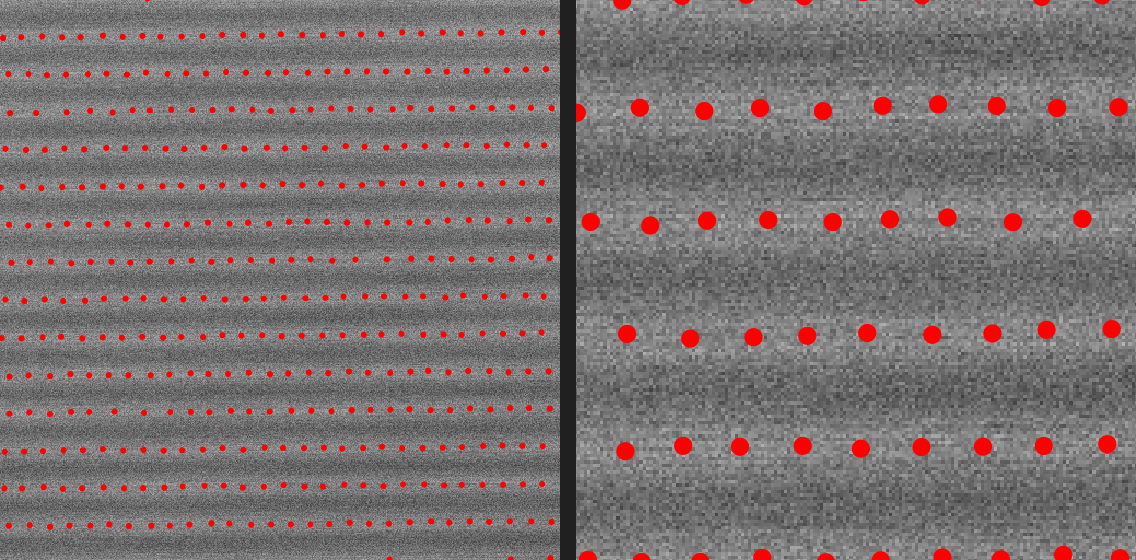
Left, the full canvas; right, a detail of the centre.
A WebGL 1 fragment shader for this pattern:

```glsl
precision highp float;

uniform vec2 u_resolution;

#define ROWS 14.0
#define COLUMNS 28.0
#define ROW_STEP 0.0672
#define FIRST_ROW 0.0662
#define TILT 0.009
#define DOT_RADIUS 0.0054
#define DOT_JITTER vec2(0.0026, 0.0020)
#define BASE_GRAY 0.472
#define BAND_CONTRAST 0.062
#define GRAIN 0.115
#define STREAK 0.075
#define SCAN_LINES 512.0

float hash(vec2 p) {
  vec3 q = fract(p.xyx * 0.1031);
  q += dot(q, q.yzx + 33.33);
  return fract((q.x + q.y) * q.z);
}

// Sum of three hashes: roughly bell-shaped, centred on zero
float bellNoise(vec2 cell) {
  return hash(cell + 11.0) + hash(cell + 647.0) + hash(cell + 1301.0) - 1.5;
}

// Noise smooth along x, independent on each scan line
float streakNoise(float x, float line) {
  float cell = floor(x);
  float blend = smoothstep(0.0, 1.0, x - cell);
  return mix(hash(vec2(cell + 40.0, line)), hash(vec2(cell + 41.0, line)), blend) - 0.5;
}

// Column of the vacancy in a row; every fourth row has one
float vacancyColumn(float row) {
  return mod(row, 4.0) == 2.0 ? mod(4.0 * row - 6.0, COLUMNS) : -9.0;
}

float rowPhase(float row) {
  return 0.33 + 0.24 * cos(1.632 * (row - 1.9));
}

// Distance to the closest dot of one row, p.y measured from the row axis
float dotDistance(vec2 p, float row) {
  float phase = rowPhase(row);
  float nearest = floor(p.x * COLUMNS - phase + 0.5);
  float closest = 1.0;
  bool outer = row < 0.0 || row >= ROWS;
  for (int i = -1; i <= 1; i++) {
    float column = nearest + float(i);
    vec2 id = vec2(column, row) + 70.0;
    float fromGap = column - vacancyColumn(row);
    bool missing = fromGap == 0.0 || (outer && hash(id + 5.0) < 0.93);
    // Neighbours relax into the vacancy
    float relax = abs(fromGap) == 1.0 ? -0.25 * fromGap : 0.0;
    vec2 jitter = vec2(hash(id), hash(id + 301.0)) * 2.0 - 1.0;
    vec2 center = vec2((column + phase + relax) / COLUMNS, 0.0) + jitter * DOT_JITTER;
    if (!missing) closest = min(closest, length(p - center));
  }
  return closest;
}

// Gray bands with slow shading, scan streaks and grain
float background(vec2 uv, float rowCoord) {
  float band = cos(6.28318 * rowCoord);
  float shade = 0.05 * (uv.y - 0.5)
    + 0.008 * sin(5.0 * uv.x + 3.0 * uv.y)
    + 0.006 * sin(11.0 * uv.x - 23.0 * uv.y + 1.0);
  vec2 cell = floor(uv * SCAN_LINES);
  float streak = streakNoise(uv.x * 7.0, cell.y)
    + 0.5 * streakNoise(uv.x * 23.0, cell.y + 900.0);
  float lit = 0.75 + 0.25 * band;
  return BASE_GRAY + BAND_CONTRAST * band + shade
    + STREAK * streak * lit + GRAIN * bellNoise(cell);
}

void main() {
  vec2 uv = gl_FragCoord.xy / u_resolution;
  float pixel = 1.0 / min(u_resolution.x, u_resolution.y);

  float rowCoord = (1.0 - uv.y + TILT * uv.x - FIRST_ROW) / ROW_STEP;
  float row = floor(rowCoord + 0.5);
  vec2 p = vec2(uv.x, (rowCoord - row) * ROW_STEP);

  vec3 color = vec3(background(uv, rowCoord));
  float d = dotDistance(p, row) - DOT_RADIUS;
  float coverage = 1.0 - smoothstep(-0.6 * pixel, 0.6 * pixel, d);
  color = mix(color, vec3(1.0, 0.0, 0.0), coverage);

  gl_FragColor = vec4(color, 1.0);
}
```
